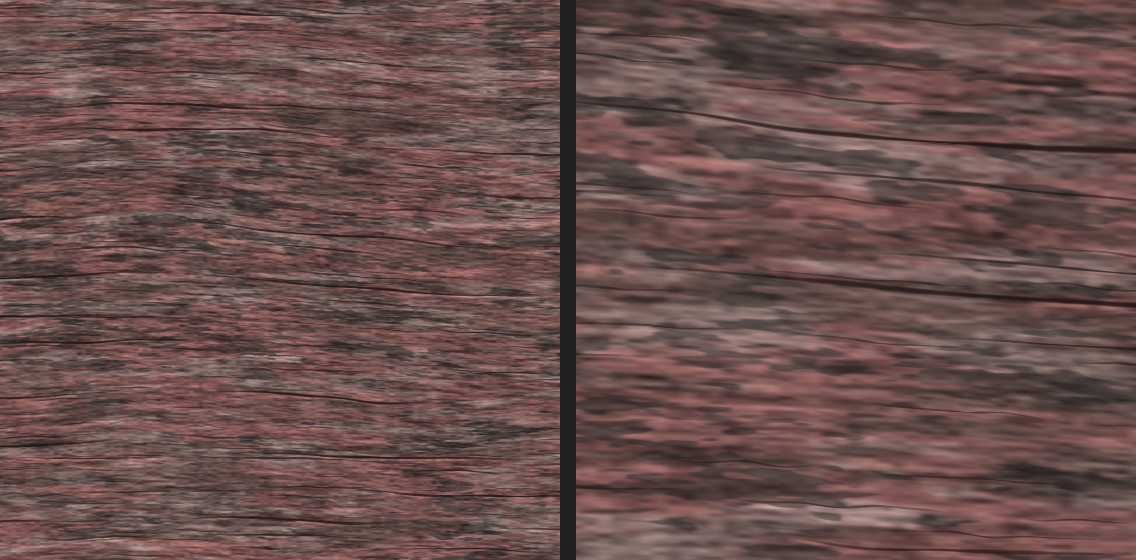
Left: the whole. Right: its middle third, enlarged.
A Shadertoy shader for this texture:

```glsl
// Weathered red-stained timber with horizontal grain.
// Stretched value noise, bent by a slow warp, gives stain, bare wood and fibres;
// ragged noise thresholds give charcoal blotches, jittered cells give cracks.

const vec3 BROWN    = vec3(0.365, 0.282, 0.268);
const vec3 RED      = vec3(0.485, 0.328, 0.320);
const vec3 GREY     = vec3(0.505, 0.435, 0.420);
const vec3 CHARCOAL = vec3(0.215, 0.195, 0.190);
const vec3 CRACK    = vec3(0.12, 0.075, 0.075);

float hash(vec2 p) {
    return fract(sin(dot(p, vec2(127.1, 311.7))) * 43758.5453);
}

float noise(vec2 p) {
    vec2 i = floor(p), f = fract(p);
    f = f * f * (3.0 - 2.0 * f);
    float low = mix(hash(i), hash(i + vec2(1, 0)), f.x);
    float high = mix(hash(i + vec2(0, 1)), hash(i + vec2(1, 1)), f.x);
    return mix(low, high, f.y);
}

// Four octaves with strong fine detail, normalised to 0..1
float fbm(vec2 p) {
    float sum = 0.0, weight = 0.42;
    for (int i = 0; i < 4; i++) {
        sum += weight * noise(p);
        p = p * 2.03 + vec2(17.3, 9.1);
        weight *= 0.66;
    }
    return sum / 1.001;
}

// Noise centred on zero
float wave(vec2 p) {
    return noise(p) - 0.5;
}

// Bends the straight grain into gentle swells and ripples
vec2 warpGrain(vec2 uv) {
    float swell = 0.050 * wave(uv * vec2(1.4, 2.3) + 3.7);
    float bend = 0.012 * wave(uv * vec2(4.0, 8.0) + 11.0);
    float ripple = 0.003 * wave(uv * vec2(15.0, 32.0));
    return uv + vec2(0.0, swell + bend + ripple);
}

// One tapering, wavering crack per chosen cell
float cracks(vec2 p, vec2 grid, float width, float share, float seed, float soft) {
    vec2 q = p * grid;
    q.x += 7.0 * hash(vec2(floor(q.y), seed));
    vec2 cell = floor(q), f = fract(q);
    float halfLength = mix(0.22, 0.49, hash(cell + seed));
    float along = (f.x - 0.5) / halfLength;
    float taper = sqrt(max(0.0, 1.0 - along * along));
    float height = mix(0.2, 0.8, hash(cell + seed + 5.3));
    height += 0.12 * wave(vec2(q.x * 6.0, cell.y + seed));
    float thickness = width * taper * mix(0.2, 1.3, noise(vec2(q.x * 14.0, cell.y)));
    float dist = abs(f.y - height) / grid.y;
    float line = 1.0 - smoothstep(0.3 * thickness, thickness + soft, dist);
    return line * taper * step(hash(cell + seed + 2.9), share);
}

float allCracks(vec2 p, float soft) {
    float wide = cracks(p, vec2(1.5, 13.0), 0.0022, 0.6, 1.0, soft);
    float medium = cracks(p, vec2(3.0, 23.0), 0.0014, 0.4, 23.0, soft);
    float fine = cracks(p, vec2(7.0, 47.0), 0.0008, 0.45, 47.0, soft);
    return max(wide, max(0.8 * medium, 0.6 * fine));
}

// Ragged dark patches, denser across the middle of the board
float blotches(vec2 p) {
    float band = smoothstep(0.18, 0.38, p.y) * (1.0 - smoothstep(0.72, 0.95, p.y));
    float field = fbm(p * vec2(11.0, 62.0) + 31.0);
    field += 0.07 * band - 0.045;
    field += 0.12 * wave(p * vec2(2.5, 5.0) + 8.0);
    field += 0.16 * wave(p * vec2(70.0, 270.0));
    return smoothstep(0.58, 0.68, field);
}

// Brightness of the fibres, averaging one
float fibreTone(vec2 p) {
    float streak = 0.40 * (fbm(p * vec2(5.0, 60.0) + 71.0) - 0.5);
    float strand = 0.36 * wave(p * vec2(16.0, 150.0) + 5.0);
    float hair = 0.50 * wave(p * vec2(40.0, 290.0) + 19.0);
    float speck = 0.34 * wave(p * vec2(120.0, 420.0) + 43.0);
    return 1.0 + streak + strand + hair + speck;
}

void mainImage(out vec4 fragColor, in vec2 fragCoord) {
    vec2 uv = fragCoord / iResolution.xy;
    float soft = 0.7 / iResolution.y;
    vec2 p = warpGrain(uv);

    // Stain over brown wood, worn back to grey in streaks
    float stain = smoothstep(0.36, 0.59, fbm(p * vec2(5.0, 38.0) + 2.0));
    float worn = smoothstep(0.46, 0.66, fbm(p * vec2(8.0, 58.0) + 53.0));
    vec3 color = mix(BROWN, RED, stain);
    color = mix(color, GREY, 0.72 * worn);
    color = mix(color, CHARCOAL, 0.66 * blotches(p));

    // Fibres, then cracks with a faint lit lip below
    color *= fibreTone(p);
    float lip = allCracks(p + vec2(0.0, 0.0035), soft);
    color *= 1.0 + 0.12 * lip;
    color = mix(color, CRACK, 0.85 * allCracks(p, soft));

    fragColor = vec4(clamp(color, 0.0, 1.0), 1.0);
}
```
